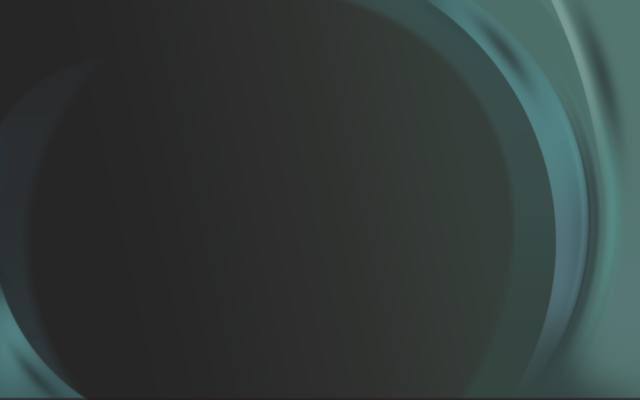
This background is drawn by a Shadertoy shader. Its source:

```glsl
const vec3 CHARCOAL = vec3(0.150, 0.150, 0.153);
const vec3 WARM_GRAY = vec3(0.194, 0.203, 0.194);
const vec3 MOSS = vec3(0.208, 0.245, 0.228);
const vec3 DEEP_TEAL = vec3(0.222, 0.300, 0.290);
const vec3 TEAL = vec3(0.315, 0.505, 0.510);
const vec3 STEEL = vec3(0.315, 0.435, 0.465);
const vec3 SAGE = vec3(0.325, 0.460, 0.440);
const vec3 PALE = vec3(0.480, 0.620, 0.590);
const vec3 SHADE = vec3(0.195, 0.260, 0.260);

// Signed distance to a circle, positive outside
float ring(vec2 p, vec2 center, float radius) {
    return length(p - center) - radius;
}

// Soft step centered on a distance of zero
float edge(float d, float softness) {
    return smoothstep(-softness, softness, d);
}

// Gaussian line along the zero of a distance
float ridge(float d, float width) {
    return exp(-d * d / (width * width));
}

// Gaussian ellipse used as a glow or as a window
float spot(vec2 p, vec2 center, vec2 size) {
    vec2 q = (p - center) / size;
    return exp(-dot(q, q));
}

vec3 backdrop(vec2 p) {
    float across = p.x + 0.22 * (p.y - 0.5);
    vec3 color = mix(CHARCOAL, WARM_GRAY, smoothstep(0.22, 1.06, across));
    return mix(color, MOSS, smoothstep(0.82, 1.25, across));
}

// Faint crescent and teal corner on the left
vec3 leftArcs(vec3 color, vec2 p, float aa) {
    float inner = ring(p, vec2(0.698, 0.396), 0.625);
    float outer = ring(p, vec2(0.300, 0.506), 0.350);
    float leftSide = 1.0 - smoothstep(0.25, 0.40, p.x);
    float within = max(1.0 - edge(outer, 0.006), 1.0 - smoothstep(0.25, 0.42, p.y));
    float crescent = edge(inner - 0.008, 0.018) * within * leftSide;
    crescent *= 1.0 - 0.6 * smoothstep(0.6, 0.86, p.y);
    vec3 tint = mix(vec3(0.175, 0.215, 0.22), vec3(0.165, 0.182, 0.190), smoothstep(0.1, 0.5, p.y));
    color = mix(color, tint, crescent);
    color += vec3(-0.01, 0.01, 0.03) * spot(p, vec2(0.0, 0.61), vec2(0.012, 0.05));

    float corner = ring(p, vec2(0.505, 0.443), 0.527);
    float lower = (1.0 - smoothstep(0.22, 0.34, p.y)) * leftSide;
    vec3 glow = mix(vec3(0.235, 0.35, 0.36), TEAL, spot(p, vec2(0.03, 0.15), vec2(0.07, 0.12)));
    glow = mix(glow, SHADE - 0.02, 0.85 * ridge(corner - 0.040, 0.016) * spot(p, vec2(0.10, 0.05), vec2(0.09)));
    return mix(color, glow, edge(corner, aa * 1.5) * lower);
}

// Broad veil that curves more gently below its widest point
vec3 veilArc(vec3 color, vec2 p, float rightSide) {
    float radius = p.y > 0.442 ? 0.573 : 0.798;
    float veil = ring(p, vec2(1.281 - radius, 0.442), radius);
    vec3 tint = mix(vec3(0.205, 0.265, 0.248), DEEP_TEAL, smoothstep(0.1, 0.6, p.y));
    tint += vec3(0.015, 0.045, 0.045) * smoothstep(0.65, 1.0, p.y) * edge(veil - 0.06, 0.07);
    tint -= 0.03 * ridge(veil - 0.085, 0.025) * spot(p, vec2(1.10, 0.93), vec2(0.16, 0.16));
    return mix(color, tint, edge(veil - 0.004, 0.012) * rightSide);
}

// Layered sweeping bands on the right
vec3 rightArcs(vec3 color, vec2 p, float aa) {
    float rightSide = smoothstep(0.70, 1.0, p.x);
    float band = ring(p, vec2(0.665, 0.396), 0.725);
    float rim = ring(p, vec2(0.804, 0.448), 0.667);
    float sweep = ring(p, vec2(0.746, 0.469), 0.802);
    float blade = ring(p, vec2(0.096, 0.396), 1.417);
    color = veilArc(color, p, rightSide);

    // Main band, crisp on its inner side and fading at both ends
    vec3 bandColor = mix(STEEL, TEAL, smoothstep(0.35, 0.65, p.y));
    bandColor = mix(bandColor, SAGE - 0.035, smoothstep(0.70, 0.95, p.y) * edge(band - 0.07, 0.04));
    bandColor *= 1.0 - 0.14 * edge(band - 0.045, 0.03) * (1.0 - smoothstep(0.4, 0.7, p.y));
    float ends = smoothstep(0.98, 1.22, p.x) * smoothstep(-0.02, 0.28, p.y);
    color = mix(color, bandColor, edge(band, aa * 1.2) * ends);
    float fold = ridge(band - 0.040, 0.020) * spot(p, vec2(1.26, 0.875), vec2(0.10, 0.12));
    color = mix(color, SHADE + 0.01, 0.9 * fold);

    // Recess between the rim and the outer sweep
    vec3 recessColor = mix(SHADE, SAGE - 0.02, smoothstep(0.005, 0.055, rim));
    recessColor = mix(recessColor, SAGE - 0.03, smoothstep(0.50, 0.80, p.y));
    color = mix(color, recessColor, edge(rim, 0.004) * rightSide * smoothstep(0.0, 0.12, p.y));

    // Thin strands that follow the rim
    for (int i = 0; i < 3; i++) {
        float offset = 0.022 * float(i) - 0.012;
        float strand = ridge(rim - offset, 0.006) * spot(p, vec2(1.46, 0.46), vec2(0.10, 0.27));
        color += vec3(0.035, 0.055, 0.055) * strand;
    }

    // Outer field and its teal edge
    vec3 field = mix(vec3(0.335, 0.465, 0.46), SAGE, smoothstep(0.1, 0.7, p.y));
    color = mix(color, field, edge(sweep, 0.006) * rightSide * smoothstep(0.0, 0.18, p.y));
    float glint = ridge(sweep + 0.016, 0.018) * spot(p, vec2(1.53, 0.48), vec2(0.15, 0.25));
    color = mix(color, vec3(0.33, 0.55, 0.53), 0.85 * glint);

    // Pale blade with a dark fold beside it
    float bladeFade = smoothstep(0.48, 0.90, p.y);
    float bladeShape = edge(blade, aa * 1.2) * (1.0 - smoothstep(0.010, 0.036, blade));
    color = mix(color, PALE, 0.9 * bladeShape * bladeFade);
    float bladeFold = ridge(blade - 0.054, 0.023) * spot(p, vec2(1.50, 0.81), vec2(0.12, 0.18));
    color = mix(color, SHADE, 0.85 * bladeFold);

    // Lower shadow and corner light
    color = mix(color, SHADE, 0.8 * spot(p, vec2(1.40, 0.06), vec2(0.08, 0.13)));
    return mix(color, SAGE, 0.7 * spot(p, vec2(1.62, 0.05), vec2(0.14, 0.15)));
}

void mainImage(out vec4 fragColor, in vec2 fragCoord) {
    vec2 p = fragCoord / iResolution.y;
    float aa = 1.0 / iResolution.y;
    vec3 color = backdrop(p);
    color = leftArcs(color, p, aa);
    color = rightArcs(color, p, aa);
    color = mix(color, vec3(0.15, 0.11, 0.125), 0.7 * (1.0 - smoothstep(0.002, 0.008, p.y)));
    fragColor = vec4(color, 1.0);
}
```
